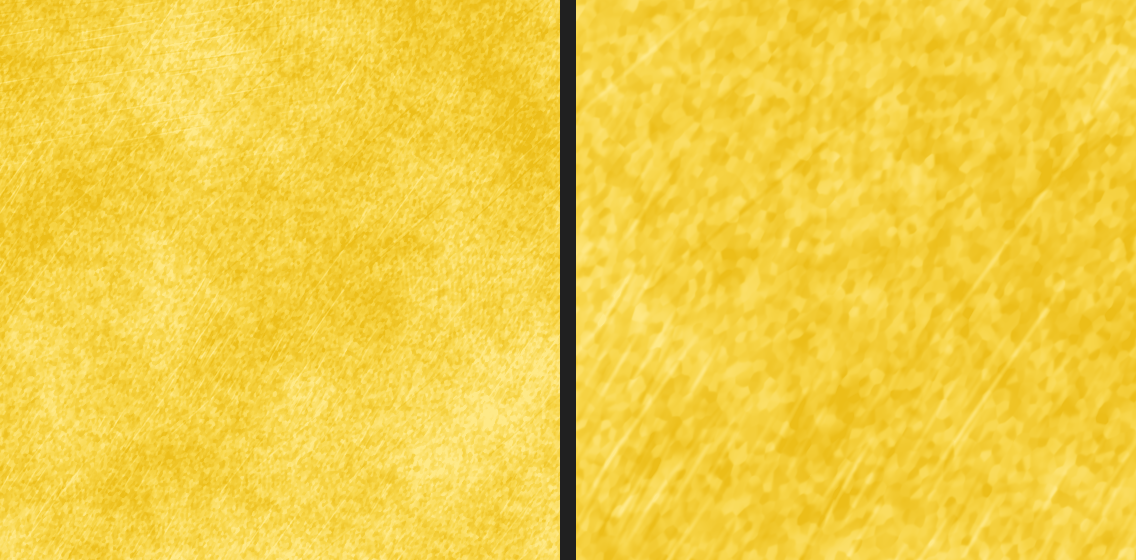
Left: the whole. Right: its middle third, enlarged.
This texture is drawn by a Shadertoy shader. Its source:

```glsl
// Brushed yellow plaster: soft mottling, uneven grain, faint weave and slanted scratches.

const vec3 DEEP_GOLD = vec3(0.925, 0.745, 0.10);
const vec3 BASE_GOLD = vec3(0.970, 0.836, 0.285);
const vec3 PALE_GOLD = vec3(0.998, 0.912, 0.53);

const float CLOUD_SCALE = 5.8;
const float CLOUD_AMOUNT = 0.70;
const float HEIGHT_FADE = 0.28;      // lower part is paler than the top
const float GRAIN_CELLS = 205.0;
const float BLOTCH_CELLS = 90.0;
const float GRAIN_AMOUNT = 1.15;
const float BLOTCH_AMOUNT = 0.62;
const float WEAVE_THREADS = 125.0;
const float WEAVE_AMOUNT = 0.13;
const float SCRATCH_WIDTH = 0.0024;
const float STEEP = 1.03;            // scratch directions in radians
const float SLANTED = 0.70;
const float FLAT = 0.16;
const float TAU = 6.2831853;

vec2 hash2(vec2 p) {
    vec3 q = fract(vec3(p.xyx) * vec3(0.1031, 0.1030, 0.0973));
    q += dot(q, q.yzx + 33.33);
    return fract((q.xx + q.yz) * q.zy);
}

mat2 rotation(float angle) {
    float c = cos(angle), s = sin(angle);
    return mat2(c, -s, s, c);
}

// Warped sine waves, turned and shrunk at each octave; roughly -1 to 1.
float layeredSines(vec2 p) {
    float sum = 0.0, weight = 0.5;
    mat2 turn = rotation(1.15);
    for (int i = 0; i < 6; i++) {
        vec2 warped = p + 1.2 * sin(p.yx * vec2(1.3, 0.8) + float(i));
        sum += weight * sin(warped.x) * cos(warped.y);
        p = turn * p * 1.85 + vec2(3.7, 1.9);
        weight *= 0.72;
    }
    return sum;
}

// Smooth cellular noise: scattered points of random tone, blended; -0.5 to 0.5.
float cellularTone(vec2 p) {
    vec2 cell = floor(p), f = p - cell;
    float sum = 0.0, total = 0.0;
    for (int y = -1; y <= 1; y++)
    for (int x = -1; x <= 1; x++) {
        vec2 shift = vec2(x, y);
        vec2 id = cell + shift;
        vec2 toPoint = shift + hash2(id + 71.0) - f;
        float weight = exp(-6.0 * dot(toPoint, toPoint));
        sum += weight * hash2(id + 413.0).x;
        total += weight;
    }
    return sum / total - 0.5;
}

// One tapered line per long cell; density is the share of cells in use.
float scratches(vec2 uv, float angle, vec2 cells, float density, float seed) {
    vec2 p = rotation(angle) * uv * cells + 40.0;
    float row = floor(p.y);
    p.x += 7.0 * hash2(vec2(row, seed)).x;
    vec2 id = vec2(floor(p.x), row) + seed * 13.0;
    vec2 f = fract(p);
    vec2 place = hash2(id), style = hash2(id + 151.0);
    float tilt = (style.x - 0.5) * 0.45;
    float center = mix(0.3, 0.7, place.x) + tilt * (f.x - 0.5);
    float width = max(SCRATCH_WIDTH, 1.2 / iResolution.y);
    float line = 1.0 - smoothstep(0.0, width, abs(f.y - center) / cells.y);
    float start = 0.4 * style.y;
    float taper = smoothstep(start, start + 0.2, f.x) * (1.0 - smoothstep(0.7, 1.0, f.x));
    return line * taper * step(place.y, density) * mix(0.4, 1.0, style.x);
}

void mainImage(out vec4 fragColor, in vec2 fragCoord) {
    vec2 uv = fragCoord / iResolution.y;

    // Broad mottling
    float clouds = layeredSines(uv * CLOUD_SCALE + vec2(2.3, 5.1));
    float tone = CLOUD_AMOUNT * clouds + HEIGHT_FADE * (0.5 - uv.y);

    // Uneven grain, slightly drawn out along the brush direction
    vec2 brushed = rotation(STEEP) * uv * vec2(0.8, 1.15);
    tone += GRAIN_AMOUNT * cellularTone(brushed * GRAIN_CELLS + 300.0);
    tone += BLOTCH_AMOUNT * cellularTone(brushed * BLOTCH_CELLS + 500.0);

    // Patches of woven thread
    float weaveMask = smoothstep(0.1, 0.6, layeredSines(uv * 7.0 + 21.0));
    vec2 threads = sin(TAU * WEAVE_THREADS * uv + 2.0 * sin(uv.yx * 37.0));
    tone += WEAVE_AMOUNT * weaveMask * (threads.x + 0.3 * threads.y);

    // Scratches gathered in brushed areas
    float patches = smoothstep(-0.5, 0.3, layeredSines(uv * 4.0 + 11.0));
    float leftSide = 1.0 - smoothstep(0.35, 0.75, uv.x);
    float topLeft = smoothstep(0.6, 0.85, uv.y) * (1.0 - smoothstep(0.35, 0.75, uv.x));
    float steepMask = patches * mix(0.45, 1.0, leftSide) * (1.0 - 0.6 * topLeft);
    tone += 0.95 * steepMask * scratches(uv, STEEP, vec2(11.0, 85.0), 0.65, 1.0);
    tone += 0.90 * steepMask * scratches(uv, STEEP - 0.08, vec2(7.0, 60.0), 0.55, 2.0);
    tone -= 0.65 * steepMask * scratches(uv, STEEP + 0.04, vec2(9.0, 70.0), 0.6, 3.0);
    tone += 0.85 * scratches(uv, STEEP - 0.10, vec2(4.0, 22.0), 0.32, 4.0);
    tone -= 0.60 * scratches(uv, SLANTED, vec2(3.0, 18.0), 0.25, 5.0);
    tone += 0.55 * scratches(uv, SLANTED, vec2(4.0, 26.0), 0.25, 6.0);
    tone += 0.75 * topLeft * scratches(uv, FLAT, vec2(5.0, 60.0), 0.6, 7.0);
    tone -= 0.55 * topLeft * scratches(uv, FLAT - 0.05, vec2(6.0, 50.0), 0.55, 8.0);

    // Tone to colour
    tone = clamp(tone, -1.0, 1.0);
    vec3 color = mix(BASE_GOLD, tone < 0.0 ? DEEP_GOLD : PALE_GOLD, abs(tone));
    fragColor = vec4(color, 1.0);
}
```
